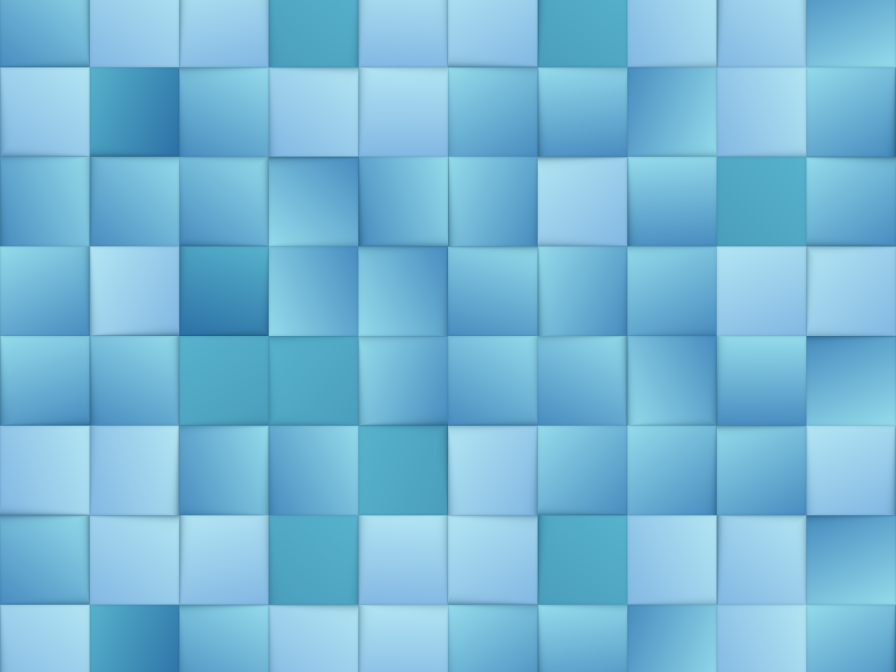
Reproduce this background procedurally as a Shadertoy shader.

```glsl
const float COLUMNS = 10.0;
const float ROW_PERIOD = 6.0;       // rows before the pattern repeats
const float PALE_SHARE = 0.32;
const float TEAL_SHARE = 0.13;
const float FLIP_SHARE = 0.14;      // blue tiles lit from below
const float MAX_TILT = 1.25;        // gradient lean from vertical, radians
const float SHADOW_SHARE = 0.45;    // edges that carry a shadow
const float SHADOW_STRENGTH = 0.6;
const float SHADOW_THIN = 0.008;    // shadow widths in tiles
const float SHADOW_THICK = 0.04;
const float SEAM_STRENGTH = 0.16;
const float SEAM_WIDTH = 0.012;
const int SAMPLES = 3;              // antialiasing samples per axis

const vec3 PALE_LIGHT = vec3(0.70, 0.90, 0.95);
const vec3 PALE_DEEP = vec3(0.51, 0.72, 0.89);
const vec3 BLUE_LIGHT = vec3(0.58, 0.86, 0.92);
const vec3 BLUE_DEEP = vec3(0.28, 0.55, 0.75);
const vec3 TEAL_LIGHT = vec3(0.34, 0.70, 0.80);
const vec3 TEAL_DEEP = vec3(0.29, 0.62, 0.74);
const vec3 NAVY_DEEP = vec3(0.17, 0.44, 0.65);
const vec3 SHADOW_COLOR = vec3(0.08, 0.28, 0.38);

float hash(vec2 id, float salt) {
    vec3 p = fract(vec3(id, salt) * vec3(0.1031, 0.1030, 0.0973));
    p += dot(p, p.yzx + 33.33);
    return fract((p.x + p.y) * p.z);
}

// Linear gradient spanning the tile from corner to corner
vec3 tileColor(vec2 id, vec2 q) {
    float kind = hash(id, 1.0);
    float tilt = (hash(id, 2.0) * 2.0 - 1.0) * MAX_TILT;
    vec3 light = BLUE_LIGHT;
    vec3 deep = BLUE_DEEP;
    if (kind < PALE_SHARE) {
        light = PALE_LIGHT;
        deep = PALE_DEEP;
    } else if (kind < PALE_SHARE + TEAL_SHARE) {
        light = TEAL_LIGHT;
        deep = hash(id, 3.0) < 0.5 ? TEAL_DEEP : NAVY_DEEP;
    } else if (hash(id, 4.0) < FLIP_SHARE) {
        tilt += 3.14159;
    }
    vec2 dir = vec2(sin(tilt), cos(tilt));
    float t = 0.5 + dot(q - 0.5, dir) / (abs(dir.x) + abs(dir.y));
    return mix(deep, light, t);
}

// Wedge shadows on random sides, plus a faint seam all round
float edgeShadow(vec2 id, vec2 q) {
    vec2 nearest = min(q, 1.0 - q);
    float shade = SEAM_STRENGTH * exp(-min(nearest.x, nearest.y) / SEAM_WIDTH);
    for (int side = 0; side < 4; side++) {
        float salt = 10.0 + float(side) * 3.0;
        if (hash(id, salt) > SHADOW_SHARE) continue;
        vec2 edge = side % 2 == 0 ? q : q.yx;   // x: distance, y: along
        float depth = side < 2 ? edge.x : 1.0 - edge.x;
        float along = hash(id, salt + 1.0) < 0.5 ? edge.y : 1.0 - edge.y;
        float width = mix(SHADOW_THIN, SHADOW_THICK, along);
        float strength = SHADOW_STRENGTH * mix(0.4, 1.0, hash(id, salt + 2.0));
        shade = max(shade, strength * exp(-depth / width));
    }
    return shade;
}

vec3 background(vec2 point) {
    vec2 grid = (point - 0.5 * iResolution.xy) / iResolution.x * COLUMNS;
    vec2 id = floor(grid);
    vec2 q = grid - id;
    id = vec2(id.x + COLUMNS, mod(id.y, ROW_PERIOD)) + 1.0;
    return mix(tileColor(id, q), SHADOW_COLOR, edgeShadow(id, q));
}

void mainImage(out vec4 fragColor, in vec2 fragCoord) {
    vec3 sum = vec3(0.0);
    for (int y = 0; y < SAMPLES; y++) {
        for (int x = 0; x < SAMPLES; x++) {
            vec2 offset = (vec2(x, y) + 0.5) / float(SAMPLES) - 0.5;
            sum += background(fragCoord + offset);
        }
    }
    fragColor = vec4(sum / float(SAMPLES * SAMPLES), 1.0);
}
```
